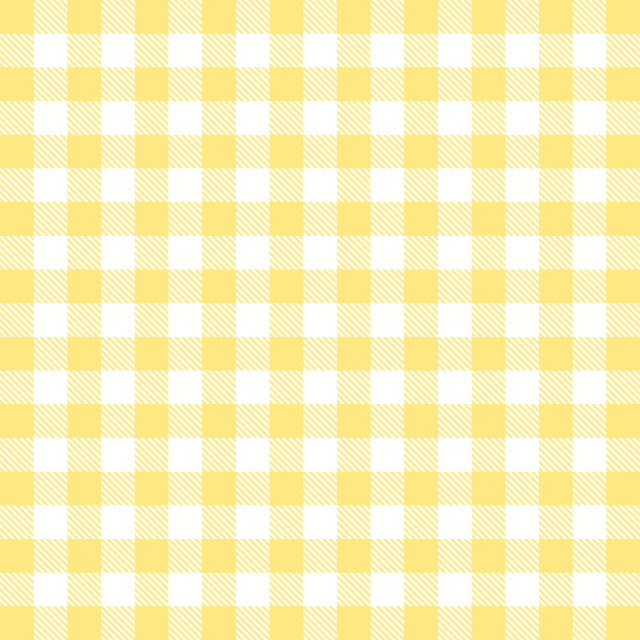
Give the GLSL for this pattern, as a Shadertoy shader.

```glsl
const float CELLS = 19.0;            // squares across and down
const float STRIPES_PER_CELL = 5.0;  // diagonal twill lines in one square
const float STRIPE_SOFTNESS = 0.065; // blur of the twill edges, in cells
const vec3 WHITE = vec3(1.0, 1.0, 0.995);
const vec3 YELLOW = vec3(0.992, 0.91, 0.51);

float hash(vec2 p) {
    return fract(sin(dot(p, vec2(127.1, 311.7))) * 43758.5453);
}

// Coverage of a shape from its signed distance
float coverage(float dist, float blur) {
    return 1.0 - smoothstep(-0.5 * blur, 0.5 * blur, dist);
}

// Alternating bands one cell wide, coloured first
float band(float x, float blur) {
    return coverage(abs(mod(x + 0.5, 2.0) - 1.0) - 0.5, blur);
}

// Falling diagonal lines, half coloured and half white
float twill(vec2 p, float count, float blur) {
    float dist = abs(fract((p.x + p.y) * count) - 0.5) - 0.25;
    return coverage(dist / (count * sqrt(2.0)), blur);
}

float segmentDistance(vec2 p, vec2 a, vec2 b) {
    vec2 ab = b - a;
    return length(p - a - ab * clamp(dot(p - a, ab) / dot(ab, ab), 0.0, 1.0));
}

// Faint diagonal hairline in a few squares
float scratch(vec2 p, float blur) {
    vec2 cell = floor(p);
    float present = step(0.85, hash(cell));
    float side = hash(cell + 17.0) < 0.5 ? -1.0 : 1.0;
    vec2 reach = vec2(0.28 * side, 0.28);
    vec2 center = 0.4 + 0.2 * vec2(hash(cell + 31.0), hash(cell + 53.0));
    float dist = segmentDistance(fract(p), center - reach, center + reach);
    return present * coverage(dist - 0.01, blur);
}

void mainImage(out vec4 fragColor, in vec2 fragCoord) {
    float pixel = CELLS / iResolution.y;
    vec2 p = fragCoord * pixel;

    // Warp and weft bands interlaced by the twill
    float warp = band(p.x, pixel);
    float weft = band(p.y, pixel);
    float stripes = twill(p, STRIPES_PER_CELL, max(pixel, STRIPE_SOFTNESS));
    float dye = mix(weft, warp, stripes);

    // Slight wear on the solid squares
    dye *= 1.0 - 0.2 * warp * weft * scratch(p, pixel);

    fragColor = vec4(mix(WHITE, YELLOW, dye), 1.0);
}
```
